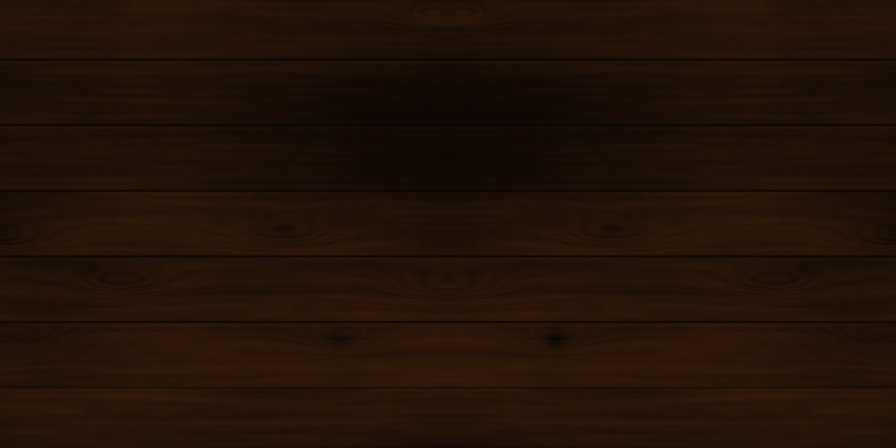
Reproduce this texture procedurally as a Shadertoy shader.

```glsl
float hash(vec2 p) {
    p = fract(p * vec2(0.1031, 0.1137));
    p += dot(p, p.yx + 33.33);
    return fract((p.x + p.y) * p.x * 7.31 + p.y * 5.17);
}

float noise(vec2 p) {
    vec2 i = floor(p), f = fract(p);
    f = f * f * (3.0 - 2.0 * f);
    return mix(mix(hash(i), hash(i + vec2(1, 0)), f.x),
               mix(hash(i + vec2(0, 1)), hash(i + vec2(1, 1)), f.x), f.y);
}

float fbm(vec2 p) {
    float sum = 0.0, amp = 0.5;
    for (int i = 0; i < 4; i++) {
        sum += amp * noise(p);
        p = p * 2.03 + 17.0;
        amp *= 0.5;
    }
    return sum;
}

// Seven boards: six seams between them
float plankCoord(float y) {
    return (y - 0.135) / 0.1464 + 1.0;
}

// Knots: mirrored x, y, height, darkness
const vec4 KNOTS[7] = vec4[7](
    vec4(0.362, 0.479, 0.026, 0.16), vec4(0.242, 0.246, 0.020, 0.28),
    vec4(0.730, 0.370, 0.024, 0.08), vec4(0.030, 0.965, 0.018, -0.22),
    vec4(1.000, 0.468, 0.026, 0.16), vec4(0.000, 0.360, 0.028, 0.02),
    vec4(0.960, 0.252, 0.022, 0.14));

void mainImage(out vec4 fragColor, in vec2 fragCoord) {
    vec2 uv = fragCoord / iResolution.y;
    float halfWidth = 0.5 * iResolution.x / iResolution.y;
    float pixel = 1.0 / iResolution.y;

    // Left and right halves mirror each other
    vec2 p = vec2(abs(uv.x - halfWidth), uv.y);
    float row = plankCoord(p.y);
    float plank = floor(row);
    vec2 seed = vec2(plank * 13.7, plank * 5.3);

    // Knots bend the grain of their own board
    float bend = 0.0, stain = 0.0, figure = 0.0;
    for (int i = 0; i < 7; i++) {
        vec4 k = KNOTS[i];
        if (floor(plankCoord(k.y)) != plank) continue;
        vec2 q = (p - k.xy) / k.z;
        q.y += 0.4 * (noise(p * 30.0 + float(i)) - 0.5);
        vec2 wide = q * vec2(0.22, 0.7), tight = q * vec2(0.65, 1.0);
        float spread = exp(-dot(wide, wide));
        bend += 0.075 * spread;
        figure += spread;
        stain += k.w * (exp(-dot(tight, tight)) + 0.35 * spread);
    }
    // The right-hand knot in the second board is darker
    vec2 eye = (uv - vec2(halfWidth + 0.238, 0.243)) / vec2(0.017, 0.017);
    stain += 0.35 * exp(-dot(eye, eye));

    // Wavy growth rings and fine fibres
    float wave = fbm(p * vec2(2.2, 7.0) + seed);
    float rings = sin((p.y + bend + 0.055 * wave) * 330.0 + plank * 2.0);
    float streaks = fbm(vec2(p.x * 3.0, (p.y + 0.5 * bend) * 55.0) + seed);
    float fibres = noise(vec2(p.x * 14.0, p.y * 120.0) + seed) - 0.5;
    float pores = noise(p * vec2(90.0, 60.0)) - 0.5;
    float patches = fbm(p * vec2(2.5, 6.0) + seed + 40.0) - 0.47;

    // Broad light: paler below, a dark hollow above the centre
    vec2 hollow = (p - vec2(0.0, 0.71)) / vec2(0.48, 0.25);
    float tone = 0.86 - 0.20 * smoothstep(0.25, 0.75, p.y);
    tone += 0.10 * smoothstep(0.75, 0.95, p.y);
    tone -= 0.50 * exp(-dot(hollow, hollow));
    tone -= 0.20 * smoothstep(0.09, 0.0, p.y);
    tone -= 0.16 * smoothstep(0.65, 1.0, p.x);
    tone += 0.08 * (hash(seed + 3.0) - 0.5);

    // Grain is fainter where the wood is dark
    float grain = 0.48 * patches + 0.44 * (streaks - 0.47);
    grain += rings * (0.035 + 0.065 * min(figure, 1.0));
    grain += 0.10 * fibres + 0.07 * pores;
    tone += grain * mix(0.55, 1.1, smoothstep(0.1, 0.7, tone)) - stain;

    // Thin dark seams with a faint lit edge beneath
    float seam = (row - floor(row + 0.5)) * 0.1464;
    float line = 1.0 - smoothstep(0.0005, 0.0015 + pixel, abs(seam));
    float lit = exp(-pow((seam + 0.007) / 0.003, 2.0));
    float depth = mix(0.40, 0.85, smoothstep(0.1, 0.3, p.y));
    tone += 0.10 * lit - 0.07 * exp(-abs(seam) / 0.007);
    tone *= 1.0 - depth * line;

    vec3 darkWood = vec3(0.030, 0.015, 0.009);
    vec3 paleWood = vec3(0.194, 0.097, 0.034);
    fragColor = vec4(mix(darkWood, paleWood, clamp(tone, 0.0, 1.3)), 1.0);
}
```
